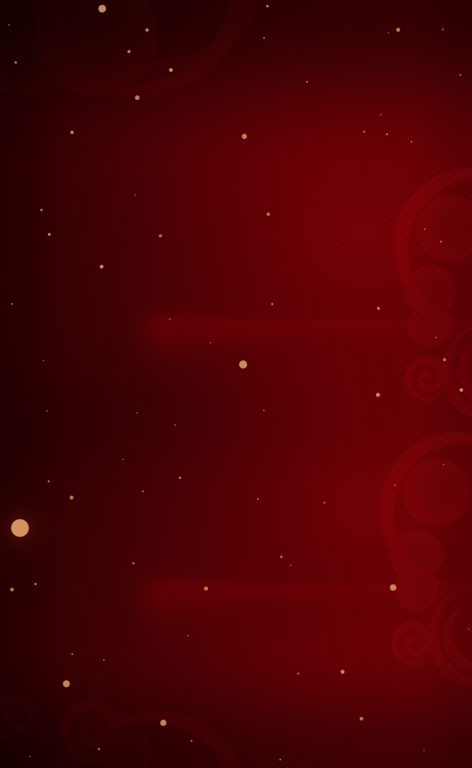
Reproduce this background procedurally as a Shadertoy shader.

```glsl
// Dark crimson backdrop with diagonal pinstripes, soft light streaks, faint scroll clouds and gold embers.

// Lengths are in canvas heights, origin at the lower left.
const vec3 RED_TINT = vec3(1.0, 0.009, 0.05);
const vec3 CLOUD_TINT = vec3(1.0, 0.10, 0.11);
const vec3 GOLD = vec3(0.82, 0.58, 0.37);
const float DARK_RED = 0.195;
const float BRIGHT_RED = 0.405;
const float STRIPE_PERIOD = 0.0078;
const float STRIPE_DEPTH = 0.045;
const float MOTIF_STEP = 0.344;          // vertical spacing of streaks and clouds
const vec2 STREAK = vec2(0.19, 0.577);
const vec2 WARM_SPOT = vec2(0.475, 0.690);
const vec2 CLOUD = vec2(0.586, 0.620);
const float CLOUD_SHIFT = 0.018;         // sideways offset of the lower cloud
const float CLOUD_SOFTNESS = 0.003;
const vec2 LARGE_EMBER = vec2(0.026, 0.3125);
const float LARGE_EMBER_RADIUS = 0.0115;

vec3 hash3(vec2 cell) {
    vec3 q = fract(cell.xyx * vec3(0.1031, 0.1030, 0.0973));
    q += dot(q, q.yxz + 33.33);
    return fract((q.xxy + q.yzz) * q.zyx);
}

float blob(vec2 p, vec2 size) {
    p /= size;
    return exp(-dot(p, p));
}

float disc(vec2 p, float radius) {
    return smoothstep(CLOUD_SOFTNESS, -CLOUD_SOFTNESS, length(p) - radius);
}

// Disc that brightens towards its rim
float puff(vec2 p, float radius) {
    return disc(p, radius) * mix(0.45, 0.85, smoothstep(0.3, 1.0, length(p) / radius));
}

float crescent(vec2 p, float radius, vec2 bite) {
    return disc(p, radius) * (1.0 - disc(p - bite, radius * 0.94));
}

float curl(vec2 p, float radius) {
    float turn = atan(p.y, p.x) / 6.2831853;
    float wave = cos(6.2831853 * (1.7 * length(p) / radius - turn));
    return disc(p, radius) * mix(0.25, 1.0, smoothstep(-0.4, 0.5, wave));
}

float scrollCloud(vec2 p) {
    float c = crescent(p - vec2(0.026, 0.061), 0.100, vec2(0.013, -0.007));
    c = max(c, puff(p - vec2(0.0, 0.083), 0.044));
    c = max(c, puff(p - vec2(-0.026, 0.0), 0.034));
    c = max(c, puff(p - vec2(-0.026, -0.043), 0.029));
    c = max(c, curl(p - vec2(-0.029, -0.112), 0.030));
    for (int i = 0; i < 2; i++) {        // trailing ribbons
        float radius = 0.066 - 0.020 * float(i);
        c = max(c, 0.8 * crescent(p - vec2(0.055, -0.105), radius, vec2(0.009, 0.007)));
    }
    return c;
}

// Faint ornaments in the two left corners
float cornerClouds(vec2 p) {
    float c = puff(p - vec2(0.125, 0.955), 0.080);
    c = max(c, 0.7 * puff(p - vec2(0.035, 0.960), 0.085));
    c = max(c, crescent(p - vec2(0.180, 1.020), 0.145, vec2(-0.012, 0.008)));
    c = max(c, 0.7 * crescent(p - vec2(0.220, 1.030), 0.120, vec2(-0.010, 0.006)));
    c = max(c, curl(p - vec2(0.122, 0.049), 0.043));
    c = max(c, 0.7 * curl(p - vec2(0.022, 0.066), 0.034));
    c = max(c, 0.7 * puff(p - vec2(0.165, 0.020), 0.032));
    return max(c, crescent(p - vec2(0.205, -0.040), 0.115, vec2(-0.010, -0.008)));
}

float baseRed(vec2 p) {
    float red = mix(DARK_RED, BRIGHT_RED, smoothstep(-0.02, 0.50, p.x));
    red -= 0.045 * blob(p - vec2(0.23, 0.46), vec2(0.20, 0.08));
    red += 0.030 * blob(p - vec2(0.30, 0.76), vec2(0.18, 0.16));
    red += 0.006 * sin(9.0 * p.x + 4.0 * p.y) * sin(13.0 * p.y - 5.0 * p.x);
    // Darkened borders
    red *= mix(0.48, 1.0, smoothstep(0.0, 0.22, 1.0 - p.y));
    red *= mix(0.60, 1.0, smoothstep(0.0, 0.16, p.y));
    red *= mix(0.78, 1.0, smoothstep(0.0, 0.10, p.x));
    return red * mix(1.0, 0.88, smoothstep(0.53, 0.613, p.x));
}

// Blunt on the left, tapering to the right
float streak(vec2 p) {
    float taper = smoothstep(0.0, 0.20, p.x);
    float halfWidth = mix(0.026, 0.009, taper) * (p.y < 0.0 ? 1.5 : 0.7);
    return smoothstep(-0.025, 0.025, p.x) * exp(-5.0 * max(p.x, 0.0)) * blob(p, vec2(1.0, halfWidth));
}

float embers(vec2 p, float pixel) {
    float light = 0.0;
    for (int layer = 0; layer < 2; layer++) {
        float size = 0.15 - 0.045 * float(layer);
        vec2 cell = floor(p / size);
        vec3 h = hash3(cell + 17.0 * float(layer + 1));
        vec2 center = (cell + 0.1 + 0.8 * h.xy) * size;
        float radius = mix(0.0008, layer == 0 ? 0.0056 : 0.0026, h.z * h.z * h.z);
        float dotMask = smoothstep(pixel, -pixel, length(p - center) - radius);
        light = max(light, dotMask * mix(0.5, 0.95, h.z) * step(0.2, h.z));
    }
    return light;
}

void mainImage(out vec4 fragColor, in vec2 fragCoord) {
    vec2 p = fragCoord / iResolution.y;
    float pixel = 0.8 / iResolution.y;

    // Light and clouds repeat down the canvas
    float red = baseRed(p);
    float cloud = 0.0;
    for (int i = 0; i < 2; i++) {
        vec2 q = p + vec2(0.0, MOTIF_STEP * float(i));
        red += 0.10 * streak(q - STREAK) + 0.035 * blob(q - WARM_SPOT, vec2(0.09, 0.06));
        cloud = max(cloud, scrollCloud(q - CLOUD + vec2(CLOUD_SHIFT * float(i), 0.0)));
    }
    red *= 1.0 + STRIPE_DEPTH * sin(6.2831853 * dot(p, vec2(-0.64, 0.77)) / STRIPE_PERIOD);
    vec3 color = red * RED_TINT;
    color += CLOUD_TINT * (0.055 * cloud + 0.035 * cornerClouds(p));

    // Embers, with a halo around the large one
    float d = length(p - LARGE_EMBER);
    color += GOLD * vec3(0.25, 0.12, 0.05) * exp(-d / 0.014);
    float gold = max(embers(p, pixel), smoothstep(pixel, -pixel, d - LARGE_EMBER_RADIUS));
    fragColor = vec4(mix(color, GOLD, gold), 1.0);
}
```
